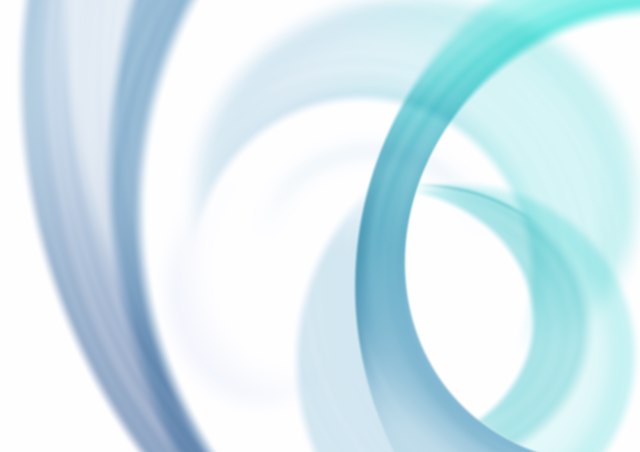
Write a WebGL 2 fragment shader that draws this background.

```glsl
#version 300 es
precision highp float;
uniform vec2 u_resolution;
out vec4 outColor;

// Ellipses: centre, radii, in units of the canvas height
const vec4 LEFT_OUT  = vec4(1.458, 0.825, 1.412, 1.412);
const vec4 LEFT_IN   = vec4(1.301, 0.531, 0.993, 0.993);
const vec4 LEFT_BAND = vec4(1.645, 0.623, 1.401, 1.401);
const vec4 LEFT_FOLD = vec4(1.958, 1.000, 1.814, 1.814);
const vec4 ARCH_OUT  = vec4(0.919, 0.559, 0.493, 0.450);
const vec4 ARCH_IN   = vec4(0.800, 0.393, 0.377, 0.390);
const vec4 WISP      = vec4(0.827, 0.449, 0.239, 0.217);
const vec4 MIST_OUT  = vec4(0.570, 0.366, 0.202, 0.257);
const vec4 MIST_IN   = vec4(0.650, 0.400, 0.220, 0.260);
const vec4 MAIN_OUT  = vec4(1.610, 0.366, 0.824, 0.824);
const vec4 MAIN_IN   = vec4(1.397, 0.476, 0.529, 0.472);
const vec4 LOOP_OUT  = vec4(0.928, 0.274, 0.373, 0.316);
const vec4 LOOP_IN   = vec4(0.827, 0.292, 0.353, 0.294);
const vec4 VEIL_R    = vec4(1.029, 0.213, 0.377, 0.377);
const vec4 VEIL_L    = vec4(1.186, 0.200, 0.529, 0.529);
const float MAIN_TILT = 0.7854;

const vec3 PAPER      = vec3(0.995, 0.995, 1.0);
const vec3 SLATE_LOW  = vec3(0.62, 0.69, 0.80);
const vec3 SLATE_HIGH = vec3(0.79, 0.86, 0.92);
const vec3 BAND_TINT  = vec3(0.66, 0.79, 0.87);
const vec3 ICE        = vec3(0.87, 0.93, 0.96);
const vec3 MINT       = vec3(0.82, 0.96, 0.96);
const vec3 MIST_TINT  = vec3(0.96, 0.97, 0.99);
const vec3 VEIL_TINT  = vec3(0.83, 0.91, 0.945);
const vec3 MAIN_LOW   = vec3(0.64, 0.81, 0.88);
const vec3 MAIN_MID   = vec3(0.47, 0.77, 0.83);
const vec3 MAIN_HIGH  = vec3(0.43, 0.92, 0.89);
const vec3 LOOP_TINT  = vec3(0.75, 0.92, 0.93);
const vec3 EDGE_TINT  = vec3(0.70, 0.84, 0.89);
const float STREAK_FREQ = 55.0;
const float STREAK_AMOUNT = 0.16;

vec2 hashGradient(vec2 cell) {
    float a = 6.2832 * fract(sin(dot(cell, vec2(127.1, 311.7))) * 43758.5);
    return vec2(cos(a), sin(a));
}

float gradientNoise(vec2 p) {
    vec2 i = floor(p), f = fract(p), u = f * f * (3.0 - 2.0 * f);
    vec2 e = vec2(1.0, 0.0);
    float a = dot(hashGradient(i), f);
    float b = dot(hashGradient(i + e), f - e);
    float c = dot(hashGradient(i + e.yx), f - e.yx);
    float d = dot(hashGradient(i + 1.0), f - 1.0);
    return mix(mix(a, b, u.x), mix(c, d, u.x), u.y);
}

// Approximate signed distance, negative inside
float ellipse(vec2 p, vec4 e) {
    return (length((p - e.xy) / e.zw) - 1.0) * min(e.z, e.w);
}

float tiltedEllipse(vec2 p, vec4 e, float angle) {
    float c = cos(angle), s = sin(angle);
    vec2 d = p - e.xy;
    return ellipse(e.xy + vec2(c * d.x + s * d.y, c * d.y - s * d.x), e);
}

float inside(float d, float soft) { return 1.0 - smoothstep(-soft, soft, d); }
float outside(float d, float soft) { return smoothstep(-soft, soft, d); }
float rim(float d, float width) { return exp(-d * d / (width * width)); }

// Silky lines that follow a curve
float streaks(float d, float along) {
    return 1.0 + STREAK_AMOUNT * gradientNoise(vec2(d * STREAK_FREQ, along * 2.5));
}

vec3 glaze(vec3 base, vec3 tint, float alpha) {
    return base * mix(vec3(1.0), tint, alpha);
}

vec3 leftRibbon(vec3 col, vec2 p) {
    float dOut = ellipse(p, LEFT_OUT), dIn = ellipse(p, LEFT_IN);
    float body = inside(dOut, 0.014) * outside(dIn, 0.02);
    float fold = inside(ellipse(p, LEFT_FOLD), 0.02);
    float band = inside(ellipse(p, LEFT_BAND), 0.018);
    vec3 tint = mix(SLATE_LOW, SLATE_HIGH, smoothstep(0.0, 0.9, p.y));
    float density = mix(1.0, 0.5, fold * smoothstep(0.1, 0.7, p.y));
    col = glaze(col, tint, body * density * streaks(dOut, p.y));
    col = glaze(col, EDGE_TINT, 0.35 * body * rim(dOut + 0.025, 0.025));
    return glaze(col, BAND_TINT, body * band * streaks(dIn, p.y));
}

vec3 paleArcs(vec3 col, vec2 p) {
    float dOut = ellipse(p, ARCH_OUT), dIn = ellipse(p, ARCH_IN);
    float side = smoothstep(0.6, 1.2, p.x);
    float fade = mix(smoothstep(0.3, 0.8, p.y), smoothstep(0.2, 0.45, p.y), side);
    float arch = inside(dOut, 0.03) * outside(dIn, 0.015) * fade;
    vec3 tint = mix(ICE, MINT, side);
    col = glaze(col, tint, arch * 0.9 * streaks(dIn, p.x));
    col = glaze(col, tint, arch * 0.6 * (rim(dIn, 0.035) + 0.5 * rim(dOut + 0.04, 0.04)));
    float wisp = rim(ellipse(p, WISP), 0.025) * smoothstep(0.45, 0.65, p.y);
    col = glaze(col, ICE, 0.35 * wisp);
    float mist = inside(ellipse(p, MIST_OUT), 0.025) * outside(ellipse(p, MIST_IN), 0.05);
    return glaze(col, MIST_TINT, mist * inside(p.y - 0.5, 0.15));
}

vec3 lowerLoops(vec3 col, vec2 p, float dMain) {
    float dVeil = ellipse(p, VEIL_R), dLoop = ellipse(p, LOOP_OUT);
    float hole = outside(ellipse(p, LOOP_IN), 0.009) * inside(dMain, 0.006);
    float veil = inside(dVeil, 0.014) * hole;
    col = glaze(col, MINT, veil * (0.6 + 0.6 * rim(dVeil + 0.03, 0.04)));
    float loop = inside(dLoop, 0.016) * hole * smoothstep(0.88, 1.15, p.x);
    col = glaze(col, LOOP_TINT, loop * streaks(dLoop, p.y));
    float crest = rim(dLoop, 0.005) * smoothstep(0.5, 0.55, p.y) * inside(dMain, 0.006);
    col = glaze(col, LOOP_TINT, crest * smoothstep(0.9, 1.0, p.x));
    float leftVeil = inside(ellipse(p, VEIL_L), 0.014) * outside(dMain, 0.005);
    return glaze(col, VEIL_TINT, leftVeil * inside(p.y - 0.55, 0.12) * streaks(dMain, p.x));
}

vec3 mainRibbon(vec3 col, vec2 p, float dIn) {
    float dOut = ellipse(p, MAIN_OUT), high = smoothstep(0.68, 1.0, p.y);
    float body = inside(dOut, mix(0.005, 0.02, high)) * outside(dIn, mix(0.004, 0.02, high));
    float across = clamp(dIn / max(dIn - dOut, 0.001), 0.0, 1.0);
    vec3 tint = mix(MAIN_LOW, MAIN_MID, smoothstep(0.15, 0.6, p.y));
    tint = mix(tint, MAIN_HIGH, smoothstep(0.6, 0.97, p.y));
    float density = mix(1.0, 1.0 - 0.65 * across, high);
    density *= mix(0.2 + 0.8 * rim(dIn, 0.07), 1.0, smoothstep(0.02, 0.32, p.y));
    col = glaze(col, tint, body * density * streaks(dIn, p.y));
    float crease = rim(dOut, 0.022) * rim(p.y - 0.42, 0.25);
    return glaze(col, EDGE_TINT, body * crease);
}

void main() {
    vec2 p = gl_FragCoord.xy / u_resolution.y;
    float dMain = tiltedEllipse(p, MAIN_IN, MAIN_TILT);
    vec3 col = leftRibbon(PAPER, p);
    col = paleArcs(col, p);
    col = lowerLoops(col, p, dMain);
    col = mainRibbon(col, p, dMain);
    outColor = vec4(clamp(col, 0.0, 1.0), 1.0);
}
```
